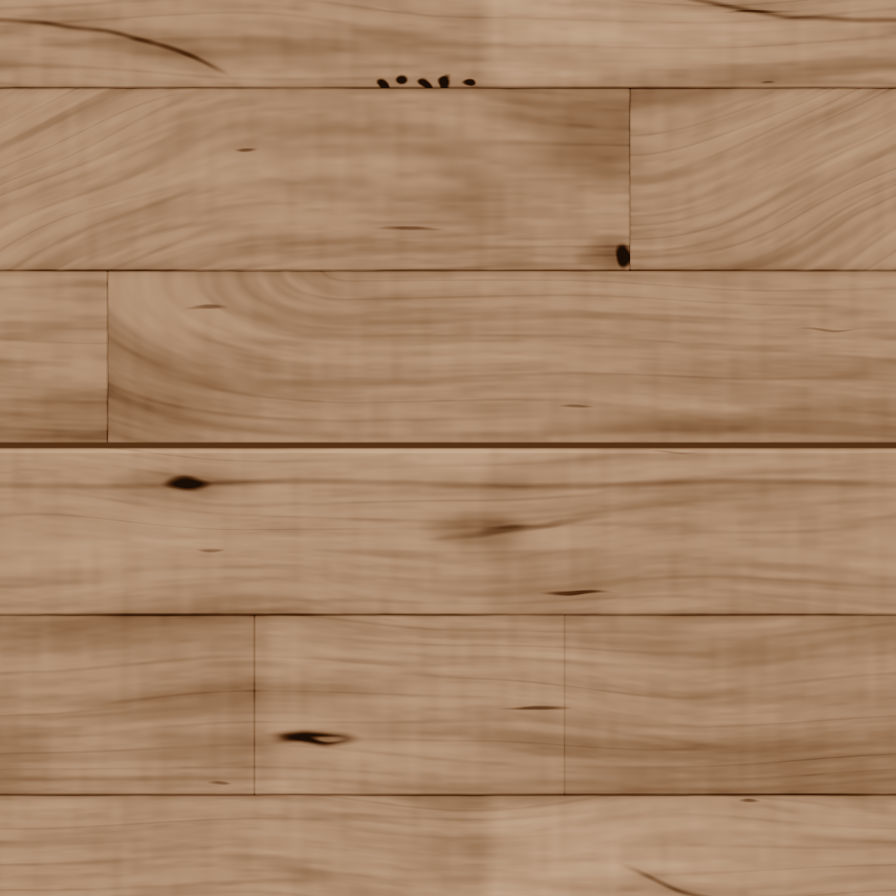
Reproduce this texture procedurally as a WebGL 1 fragment shader.

```glsl
precision highp float;
// Worn maple planks: five rows with seams, butt joints, flowing grain, knots and cracks.
uniform vec2 u_resolution;

// Tone ramp, from pale sapwood to open holes
const vec3 PALE  = vec3(0.76, 0.66, 0.56);
const vec3 TAN   = vec3(0.69, 0.56, 0.45);
const vec3 BROWN = vec3(0.56, 0.41, 0.28);
const vec3 DARK  = vec3(0.32, 0.17, 0.06);
const vec3 HOLE  = vec3(0.10, 0.05, 0.02);

// Layout, in canvas units
const float FIRST_SEAM = 0.113;
const vec4  SEAMS = vec4(0.314, 0.503, 0.698, 0.902);
const float SEAM_WIDTH = 0.0014;
const float GROOVE_WIDTH = 0.0034;
const float JOINT_WIDTH = 0.0009;
const float SHORT_BOARD = 0.346;

// Surface
const float BASE_TONE = 0.30;
const float GRAIN = 0.17;
const float RING_DEPTH = 0.10;
const float STAIN = 0.20;
const int CRACKS = 13;
const int PITS = 5;

float hash(vec2 p) {
  return fract(sin(dot(p, vec2(127.1, 311.7))) * 43758.55);
}

// Value noise that wraps in x after a whole number of cells
float noise(vec2 p, float period) {
  vec2 i = floor(p), f = fract(p);
  f = f * f * (3.0 - 2.0 * f);
  float x0 = mod(i.x, period), x1 = mod(i.x + 1.0, period);
  return mix(mix(hash(vec2(x0, i.y)), hash(vec2(x1, i.y)), f.x),
             mix(hash(vec2(x0, i.y + 1.0)), hash(vec2(x1, i.y + 1.0)), f.x), f.y);
}

float grainNoise(vec2 p, float across, float along) {
  return noise(p * vec2(across, along), across);
}

// Soft ellipse that wraps in x
float spot(vec2 p, vec2 center, vec2 radius) {
  vec2 d = p - center;
  d.x -= floor(d.x + 0.5);
  return 1.0 - smoothstep(0.25, 1.0, length(d / radius));
}

float line(float d, float halfWidth) {
  float soft = 0.7 / u_resolution.y + 0.0006;
  return 1.0 - smoothstep(halfWidth - soft, halfWidth + soft, abs(d));
}

// Joint position, tone right of the joint, tone at the far end
vec3 boardLayout(float row) {
  if (row < 0.5) return vec3(0.284, -0.05, 0.08);
  if (row < 1.5) return vec3(0.53, 0.04, -0.04);
  if (row < 2.5) return vec3(0.12, 0.01, 0.05);
  if (row < 3.5) return vec3(0.703, 0.0, 0.05);
  return vec3(0.53, -0.11, 0.08);
}

// Height across the growth rings; rows 2 and 3 have curved figure
float ringHeight(float row, float u, float y) {
  float g = y;
  if (row > 1.5 && row < 2.5) g = length(vec2(min(u - 0.27, 0.0) * 0.5, y - 0.705));
  if (row > 2.5 && row < 3.5) g = y - 0.2 * smoothstep(0.0, 0.6, u);
  return g + 0.035 * (grainNoise(vec2(u, y + row), 4.0, 9.0) - 0.5);
}

vec3 woodColor(float t) {
  vec3 c = mix(PALE, TAN, clamp(t / 0.3, 0.0, 1.0));
  c = mix(c, BROWN, clamp((t - 0.3) / 0.35, 0.0, 1.0));
  c = mix(c, DARK, clamp((t - 0.65) / 0.35, 0.0, 1.0));
  return mix(c, HOLE, clamp((t - 1.0) / 0.3, 0.0, 1.0));
}

void main() {
  vec2 p = gl_FragCoord.xy / u_resolution;
  p.y += 1.0 - step(FIRST_SEAM, p.y);
  float row = dot(step(SEAMS, vec4(p.y)), vec4(1.0));
  vec3 board = boardLayout(row);
  float u = fract(p.x - board.x);
  float t = BASE_TONE + mix(board.z, mix(board.y, board.z, u), smoothstep(0.0, 0.03, u));
  if (row < 0.5) t += 0.04 * step(SHORT_BOARD, u);

  // Grain, growth rings, stains and cross flecks
  vec2 g = vec2(u, ringHeight(row, u, p.y) + row * 7.3);
  t += GRAIN * (grainNoise(g, 5.0, 34.0) - 0.5);
  t += GRAIN * (grainNoise(g, 9.0, 130.0) - 0.5);
  t += 0.5 * GRAIN * (grainNoise(g, 40.0, 290.0) - 0.5);
  t += 0.4 * GRAIN * (grainNoise(vec2(u, p.y), 90.0, 22.0) - 0.5);
  float ring = abs(grainNoise(g, 3.0, 62.0) - 0.5);
  t += RING_DEPTH * (1.0 - smoothstep(0.0, 0.13, ring));
  t += STAIN * smoothstep(0.62, 0.95, grainNoise(g + 3.0, 3.0, 24.0));

  // Short cracks scattered along the grain
  vec2 q = p + vec2(0.012, 0.005) * (vec2(grainNoise(p, 40.0, 90.0), grainNoise(p + 5.0, 30.0, 60.0)) - 0.5);
  for (int i = 0; i < CRACKS; i++) {
    float k = float(i);
    float size = hash(vec2(k, 4.0));
    vec2 center = vec2(hash(vec2(k, 1.0)), FIRST_SEAM + (k + hash(vec2(k, 2.0))) / float(CRACKS));
    t += (0.25 + 0.4 * size) * spot(q, center, vec2(0.012 + 0.045 * hash(vec2(k, 3.0)), 0.002 + 0.002 * size));
  }

  // Knots and long veins, row by row
  if (row < 0.5) {
    t += 1.1 * spot(q, vec2(0.352, 0.177), vec2(0.06, 0.011));
    t -= 0.8 * spot(q, vec2(0.366, 0.177), vec2(0.03, 0.005));
  } else if (row < 1.5) {
    float vein = p.y - 0.459 - 0.006 * sin(6.2832 * (p.x - 0.2)) * sin(6.2832 * p.x);
    t += (0.1 + 0.25 * grainNoise(p, 7.0, 3.0)) * (1.0 - smoothstep(0.0, 0.006, abs(vein)));
    t += 0.8 * spot(q, vec2(0.21, 0.459), vec2(0.035, 0.011)) + 0.2 * spot(q, vec2(0.2, 0.459), vec2(0.1, 0.025));
    t += 0.3 * spot(q, vec2(0.53, 0.407), vec2(0.075, 0.035));
    t += 0.3 * spot(q - vec2(0.0, 0.12 * (p.x - 0.58)), vec2(0.58, 0.411), vec2(0.12, 0.006));
  } else if (row > 2.5 && row < 3.5) {
    float leftOfJoint = step(p.x, board.x);
    t += leftOfJoint * (1.1 * spot(q, vec2(0.694, 0.714), vec2(0.011, 0.017)) + 0.3 * spot(q, vec2(0.68, 0.716), vec2(0.045, 0.025)));
    t += leftOfJoint * 0.2 * spot(q, vec2(0.67, 0.84), vec2(0.1, 0.06));
  } else if (row > 3.5) {
    float s = mod(p.x - 0.684, 1.0) / 0.58, m = s - 0.5;
    float vein = p.y + 0.004 * grainNoise(p, 25.0, 2.0) - (0.979 - 0.017 * m - 0.453 * m * m * m);
    float fade = smoothstep(0.0, 0.08, s) * (1.0 - smoothstep(0.94, 1.0, s));
    t += fade * (0.4 * (1.0 - smoothstep(0.0, 0.005, abs(vein))) + 0.12 * (1.0 - smoothstep(0.0, 0.025, abs(vein))));
    for (int i = 0; i < PITS; i++) {
      float k = float(i);
      vec2 center = vec2(0.428 + 0.024 * k, 0.906 + 0.012 * hash(vec2(k, 9.0)));
      t += 1.2 * spot(q, center, vec2(0.009, 0.004 + 0.008 * hash(vec2(k, 8.0))));
    }
  }

  // Butt joints, worn seams and the one deep groove with its lit lower lip
  float joint = line(min(u, 1.0 - u), JOINT_WIDTH) * (1.0 - step(0.5, row) * step(row, 1.5)) * step(row, 3.5);
  if (row < 0.5) joint = max(joint, 0.5 * line(u - SHORT_BOARD, JOINT_WIDTH));
  t += 0.28 * joint;
  vec4 gap = abs(p.y - SEAMS);
  float edge = min(abs(p.y - FIRST_SEAM), abs(p.y - FIRST_SEAM - 1.0));
  edge = min(edge, min(gap.x, min(gap.z, gap.w)));
  float wear = 0.3 + 0.3 * grainNoise(p, 12.0, 5.0);
  t += wear * line(edge, SEAM_WIDTH) + 0.1 * (1.0 - smoothstep(0.0, 0.012, edge));
  t -= 0.2 * line(p.y - SEAMS.y + 0.007, 0.0018);
  t = mix(t, 0.97, line(gap.y, GROOVE_WIDTH));

  gl_FragColor = vec4(woodColor(t), 1.0);
}
```
